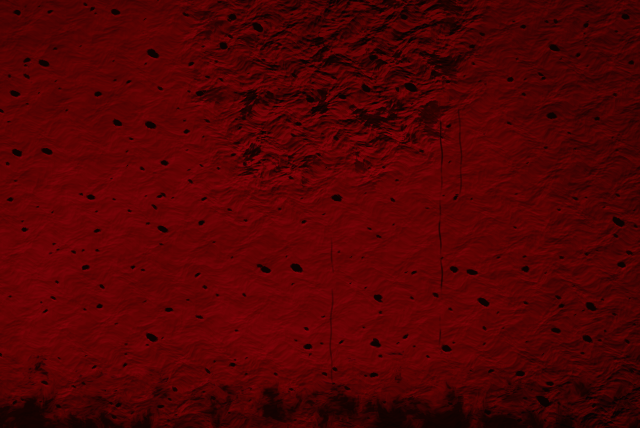
A WebGL 2 fragment shader for this texture:

```glsl
#version 300 es
precision highp float;
// Dark red weathered concrete: fine relief, pits, hairline cracks and black grime.

uniform vec2 u_resolution;
out vec4 fragColor;

const vec3 SOOT = vec3(0.035, 0.008, 0.003);
const vec2 LIGHT_STEP = vec2(-0.0012, 0.0028);

vec2 hash2(vec2 cell) {
    vec3 q = fract(cell.xyx * vec3(0.1031, 0.1030, 0.0973));
    q += dot(q, q.yzx + 33.33);
    return fract((q.xx + q.yz) * q.zy);
}

// Distance to the nearest jittered cell point
float cellular(vec2 p) {
    vec2 cell = floor(p), f = fract(p);
    float nearest = 4.0;
    for (int y = -1; y <= 1; y++)
    for (int x = -1; x <= 1; x++) {
        vec2 o = vec2(x, y);
        vec2 d = o + hash2(cell + o + 57.0) - f;
        nearest = min(nearest, dot(d, d));
    }
    return sqrt(nearest);
}

// Layered, warped sines, roughly -0.8 to 0.8
float mottle(vec2 p) {
    float sum = 0.0, amp = 0.5;
    for (int i = 0; i < 5; i++) {
        p = mat2(0.8, -0.6, 0.6, 0.8) * p * 1.9 + 1.3;
        p += 0.4 * sin(p.yx * 1.3);
        sum += amp * sin(p.x) * sin(p.y);
        amp *= 0.65;
    }
    return sum;
}

// Surface height: cellular octaves, slightly stretched sideways
float height(vec2 p) {
    float sum = 0.0, amp = 1.0, freq = 24.0;
    p += 0.006 * sin(p.yx * 61.0 + 2.0 * sin(p * 37.0));
    for (int i = 0; i < 3; i++) {
        sum += amp * cellular(p * freq * vec2(0.75, 1.1) + float(i) * 19.0);
        amp *= 0.5;
        freq *= 2.2;
    }
    return sum;
}

// Scattered ragged holes, at most one per grid cell
float pits(vec2 p, float grid, float share, vec2 radii, float soft) {
    vec2 cell = floor(p * grid);
    vec2 place = hash2(cell + grid), kind = hash2(cell + grid + 131.0);
    vec2 d = p - (cell + mix(vec2(0.2), vec2(0.8), place)) / grid;
    d.y += d.x * (kind.y - 0.5);
    float radius = mix(radii.x, radii.y, kind.y * kind.y);
    float edge = length(d * vec2(0.75, 1.15)) - radius;
    return step(kind.x, share) * (1.0 - smoothstep(-soft, soft, edge));
}

float allPits(vec2 p, float soft) {
    vec2 q = p + 0.0035 * vec2(mottle(p * 34.0), mottle(p * 34.0 + 9.0));
    float large = pits(q, 12.0, 0.42, vec2(0.004, 0.0125), soft);
    float small = pits(q + 0.37, 29.0, 0.24, vec2(0.0018, 0.0052), soft);
    return max(large, small * 0.9);
}

// Broken vertical hairline between two heights
float crack(vec2 p, float x, vec2 span, float soft) {
    float wander = 0.0025 * sin(p.y * 23.0) + 0.0012 * sin(p.y * 91.0);
    float line = 1.0 - smoothstep(0.0, soft * 1.6, abs(p.x - x - wander));
    float ends = smoothstep(span.x, span.x + 0.05, p.y) * (1.0 - smoothstep(span.y - 0.05, span.y, p.y));
    return line * ends * smoothstep(-0.35, 0.3, mottle(vec2(x * 7.0, p.y * 9.0)));
}

// Diagonal worn area in the upper middle
float wornArea(vec2 p, float blotch) {
    vec2 d = mat2(0.82, 0.57, -0.57, 0.82) * (p - vec2(0.74, 0.82));
    return 1.0 - smoothstep(0.45, 1.25, length(d / vec2(0.26, 0.40)) - 0.5 * blotch);
}

void main() {
    vec2 p = gl_FragCoord.xy / u_resolution.y;
    float soft = 1.0 / u_resolution.y;
    float aspect = u_resolution.x / u_resolution.y;
    float blotch = mottle(p * 2.3);
    float fine = mottle(p * 17.0 + 4.0);
    float worn = wornArea(p, blotch);
    float low = 1.0 - smoothstep(0.0, 0.24, p.y + 0.06 * blotch);

    // Broad tone, brightest left of centre
    float falloff = length((p - vec2(0.52, 0.43)) * vec2(0.8, 1.2));
    float tone = 0.405 - 0.16 * smoothstep(0.2, 1.0, falloff);
    tone += 0.035 * blotch + 0.02 * fine - 0.05 * worn - 0.07 * low;

    // Brushed streaks
    vec2 brushed = vec2(p.x * 2.5, p.y * 42.0 + p.x * 5.0 + 3.0 * blotch);
    tone += 0.022 * mottle(brushed) + 0.012 * mottle(vec2(p.x * 28.0, p.y * 1.5));

    // Relief lit from above
    float slope = height(p) - height(p + LIGHT_STEP);
    float rough = 0.26 + 0.75 * worn + 0.4 * low + 0.2 * smoothstep(0.9, aspect, p.x);
    tone += clamp(slope * rough, -0.26, 0.13);

    // Pits with a lit lower rim, then cracks
    float hole = allPits(p, soft);
    float rim = max(allPits(p + vec2(-0.002, 0.005), soft) - hole, 0.0);
    tone += 0.07 * rim;
    float lines = crack(p, 1.03, vec2(0.18, 0.78), soft);
    lines = max(lines, 0.7 * crack(p, 1.075, vec2(0.52, 0.78), soft));
    lines = max(lines, 0.6 * crack(p, 0.775, vec2(0.08, 0.46), soft));

    // Grime along the foot and in the worn crevices
    float foot = low * 0.75 + 0.55 * blotch + 0.5 * fine + 0.8 * slope;
    float grime = 0.85 * smoothstep(0.6, 1.05, foot);
    float crevice = worn * smoothstep(0.2, 0.65, fine - 1.5 * slope + 0.3 * blotch);
    float dark = max(max(hole * 0.95, lines * 0.65), max(grime, crevice * 0.7));

    tone = clamp(tone, 0.04, 0.52);
    vec3 paint = vec3(tone, 0.008, 0.008 + 0.02 * smoothstep(0.36, 0.48, tone));
    fragColor = vec4(mix(paint, SOOT, dark), 1.0);
}
```
